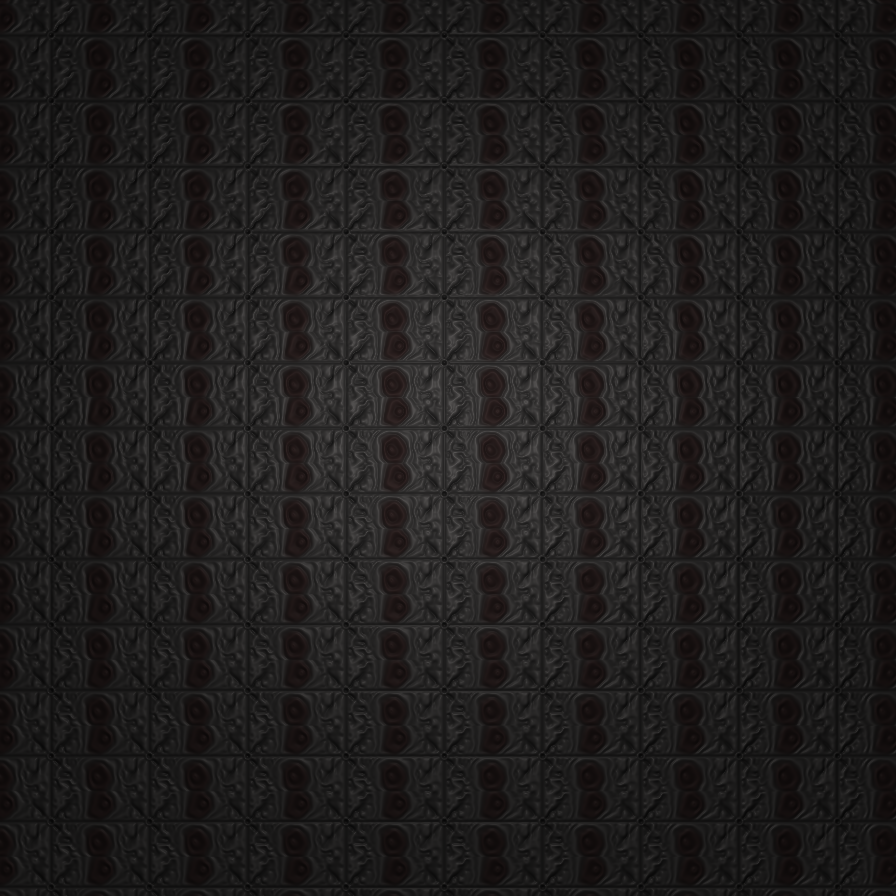
A Shadertoy shader for this pattern:

```glsl
const vec2 CELL = vec2(1.5, 1.0);

float hash(vec2 p) {
    p = fract(p * vec2(0.1031, 0.1137));
    p += dot(p, p.yx + 33.33);
    return fract((p.x + p.y) * p.x * 17.0);
}

float noise(vec2 p) {
    vec2 i = floor(p), f = fract(p);
    f = f * f * (3.0 - 2.0 * f);
    return mix(mix(hash(i), hash(i + vec2(1, 0)), f.x),
               mix(hash(i + vec2(0, 1)), hash(i + vec2(1, 1)), f.x), f.y);
}

// Cell coordinates, zero at the cell centre
vec2 cellPoint(vec2 p) {
    return mod(p, CELL) - 0.5 * CELL;
}

// Distance to the nearer of two stacked lobes, bent and ruffled
float lobeDistance(vec2 c) {
    c.x += 0.06 * sin(c.y * 7.0);
    float ruffle = 0.14 * (noise(c * 5.0 + 20.0) - 0.5);
    return length(vec2(c.x, abs(c.y + 0.03) - 0.21)) + ruffle;
}

float gauss(float d, float width) {
    return exp(-d * d / (width * width));
}

float height(vec2 p) {
    vec2 c = cellPoint(p);
    vec2 edge = 0.5 * CELL - abs(c);

    // Concentric folds around the lobes, looser leaf folds beside them
    float arcs = sin(lobeDistance(c) * 50.0 + 2.0 * noise(c * 9.0 + 40.0));
    float warp = noise(c * 4.5 + 60.0) + 0.4 * noise(c * 10.0 + 80.0);
    float leaves = sin(warp * 17.0 + 5.0 * abs(c.x) - 7.0 * c.y);
    float folds = mix(0.011 * arcs, 0.018 * leaves, smoothstep(0.28, 0.52, abs(c.x)));
    float h = folds * smoothstep(0.0, 0.08, min(edge.x, edge.y));

    // Straight seams and the diagonal creases that meet in a star
    float crease = gauss((edge.x - edge.y) * 0.707, 0.03) * smoothstep(0.5, 0.1, edge.x);
    h -= 0.022 * gauss(edge.x, 0.03) + 0.02 * gauss(edge.y, 0.025) + 0.024 * crease;

    // Puckered knot at each star
    return h + 0.03 * gauss(length(edge) - 0.045, 0.022);
}

void mainImage(out vec4 fragColor, in vec2 fragCoord) {
    vec2 uv = fragCoord / iResolution.xy;
    vec2 p = (uv - vec2(0.496, 0.522)) * 13.66;

    // Surface normal from the height field
    vec2 e = vec2(0.014, 0.0);
    float h = height(p);
    vec2 slope = vec2(height(p + e.xy) - height(p - e.xy),
                      height(p + e.yx) - height(p - e.yx)) / (2.0 * e.x);
    vec3 normal = normalize(vec3(-slope, 1.0));

    // Low lamp above the middle
    vec2 toLamp = vec2(0.5, 0.54) - uv;
    vec3 light = normalize(vec3(toLamp, 0.32));
    float glow = 0.095 + 0.115 * exp(-9.0 * dot(toLamp, toLamp));
    float diffuse = 1.0 + 0.6 * (dot(normal, light) - light.z);
    float glint = pow(max(dot(normal, normalize(light + vec3(0, 0, 1))), 0.0), 36.0);

    // Dark leather with a reddish stain on the lobes
    float stain = smoothstep(0.27, 0.13, lobeDistance(cellPoint(p)));
    vec3 leather = mix(vec3(1.02, 0.99, 0.98), vec3(0.68, 0.49, 0.48), stain);
    float crevice = clamp(1.0 + 13.0 * h, 0.6, 1.25);
    vec3 color = leather * glow * diffuse * crevice;
    color += glint * (0.03 + 0.35 * glow) * mix(0.75, 0.3, stain) * vec3(1.0, 0.98, 0.97);
    fragColor = vec4(color, 1.0);
}
```
